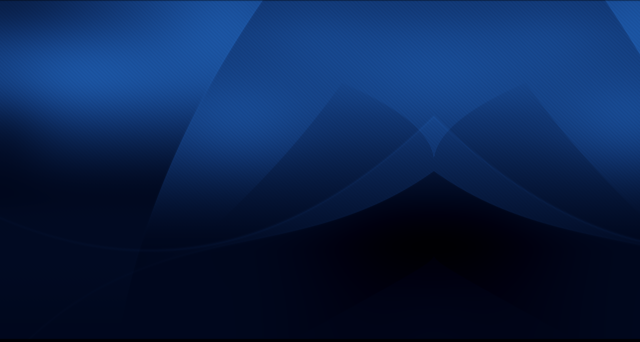
Write a Shadertoy shader that draws this background.

```glsl
// Deep blue backdrop of translucent curved sheets, mirrored about a vertical axis.
// Soft glows and shaded sheet edges add up to one light value, which is
// turned into colour by a navy-to-blue ramp and hatched with fine diagonals.

#define AXIS_X 0.678         // mirror axis, share of the width
#define HATCH_PERIOD 0.0110  // diagonal spacing, share of the height
#define HATCH_DEPTH 0.05
#define RIM_WIDTH 0.0035     // thin highlights along the sheets
#define NAVY vec3(0.0, 0.028, 0.112)
#define BLUE_GAIN vec3(0.080, 0.225, 0.415)

// Antialiased step: 0 for negative distance, 1 for positive.
float side(float d) {
    float w = 0.8 / iResolution.y;
    return smoothstep(-w, w, d);
}

// Soft elliptical spot.
float glow(vec2 p, vec2 center, vec2 radius) {
    vec2 d = (p - center) / radius;
    return exp(-dot(d, d));
}

// Narrow highlight around a curve.
float rim(float d) {
    return exp(-d * d / (RIM_WIDTH * RIM_WIDTH));
}

// Cubic a + bx + cx^2 + dx^3.
float cubic(vec4 k, float x) {
    return k.x + x * (k.y + x * (k.z + x * k.w));
}

void mainImage(out vec4 fragColor, in vec2 fragCoord) {
    // q: distance from the mirror axis, t: depth from the top, in heights
    vec2 uv = fragCoord / iResolution.y;
    float q = abs(uv.x - AXIS_X * iResolution.x / iResolution.y);
    float t = 1.0 - uv.y;
    vec2 p = vec2(q, t);

    // Signed distances to the sheet edges
    float outerArc = (q - cubic(vec4(0.5, 0.688, -0.266, 0.0), t)) * 0.85;
    float upperSweep = (t - cubic(vec4(0.34, 0.977, -0.649, 0.05), q)) * 0.8;
    float lowerSweep = (t - cubic(vec4(0.50, 0.72, -0.952, 0.587), q)) * 0.85;
    float fold = t - 0.244;
    float wing = (q - cubic(vec4(0.27, 0.70, 0.45, 0.0), fold)) * 0.75;
    float petal = (0.475 - 0.45 * sqrt(q) - t) * 0.7;
    float peak = (t - 0.745 - 0.55 * sqrt(q * (q + 0.08))) * 0.8;
    float outside = side(outerArc);

    // Vertical falloff, steeper beyond the outer arc
    float inner = 0.94 * (1.0 - smoothstep(0.28, 0.74, t));
    float outer = 0.96 * (1.0 - smoothstep(0.22, 0.60, t));
    float light = mix(inner, outer, outside);
    light -= 0.10 * (1.0 - smoothstep(0.0, 0.12, t)) * (1.0 - outside);

    // Glows inside and outside the outer arc
    float insideGlow = 0.24 * glow(p, vec2(0.0, 0.20), vec2(0.30, 0.13))
                     + 0.10 * glow(p, vec2(0.35, 0.12), vec2(0.16, 0.12))
                     + 0.24 * glow(p, vec2(0.57, 0.36), vec2(0.20, 0.13));
    float outsideGlow = 0.40 * glow(p, vec2(1.03, 0.21), vec2(0.30, 0.13))
                      + 0.36 * glow(p, vec2(0.60, 0.09), vec2(0.22, 0.18))
                      - 0.55 * glow(p, vec2(1.28, 0.0), vec2(0.35, 0.14))
                      - 0.35 * glow(p, vec2(1.28, 0.36), vec2(0.16, 0.14));
    light += mix(insideGlow, outsideGlow, outside);

    // Shade below the petal and on the near side of the wing
    float shaded = (1.0 - side(petal)) * (1.0 - side(wing));
    light -= 0.17 * shaded * smoothstep(0.20, 0.36, t) * (1.0 - smoothstep(0.42, 0.68, t));

    // Sheet between the two sweeps, faint where they cross far out
    float band = side(upperSweep) * (1.0 - side(lowerSweep));
    light += 0.10 * band * (1.0 - smoothstep(0.35, 0.95, q));
    light -= 0.10 * side(lowerSweep) * (1.0 - smoothstep(0.1, 0.6, q));

    // Dark hollow under the sweeps and the low peak in it
    light -= 0.16 * side(lowerSweep) * glow(p, vec2(0.0, 0.68), vec2(0.28, 0.16));
    light += 0.06 * side(peak) * (1.0 - smoothstep(0.0, 0.5, q));
    light += 0.05 * outside * smoothstep(0.5, 0.65, t) * (1.0 - smoothstep(0.75, 1.0, t));

    // Fine rims
    light += 0.09 * rim(upperSweep) * (1.0 - 0.5 * smoothstep(0.6, 1.2, q));
    light += 0.03 * rim(lowerSweep);
    light += 0.06 * rim(outerArc) * (1.0 - smoothstep(0.2, 0.9, t));

    // Diagonal hatching, strongest in the light
    float stripe = abs(fract((uv.x + uv.y) / HATCH_PERIOD) - 0.5) * 4.0 - 1.0;
    light += HATCH_DEPTH * stripe * clamp(light, 0.0, 1.0);

    // Colour ramp and the dark borders at top and bottom
    vec3 color = NAVY + BLUE_GAIN * light;
    color.b -= 0.04 * light * max(light - 0.7, 0.0);
    color *= 1.0 - 0.35 * (1.0 - side(t - 0.003));
    color *= 1.0 - 0.85 * side(t - 0.991);
    fragColor = vec4(clamp(color, 0.0, 1.0), 1.0);
}
```
